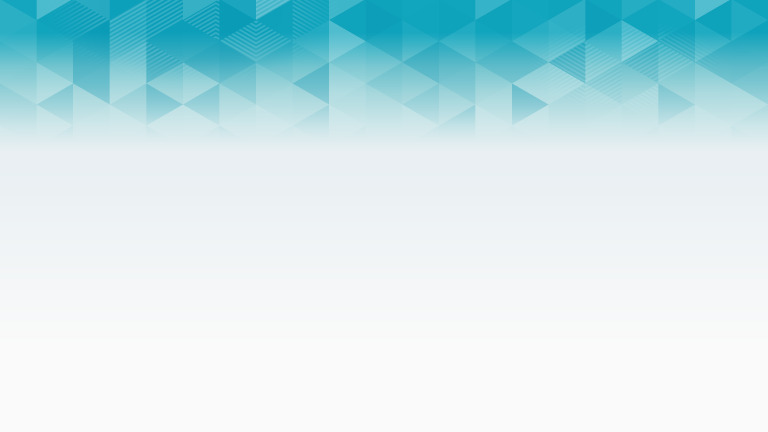
This background is drawn by a WebGL 1 fragment shader. Its source:

```glsl
precision highp float;

uniform vec2 u_resolution;

const vec3 DEEP_TEAL = vec3(0.01, 0.57, 0.69);
const vec3 TEAL = vec3(0.07, 0.65, 0.745);
const vec3 AQUA = vec3(0.45, 0.77, 0.81);
const vec3 PALE_AQUA = vec3(0.64, 0.84, 0.86);
const vec3 ICE = vec3(0.81, 0.905, 0.915);
const vec3 MIST = vec3(0.913, 0.938, 0.95);
const vec3 PAPER = vec3(0.98);

const float COLUMN_WIDTH = 0.08466;
const float TRIANGLE_SIDE = 0.0977;
const float LATTICE_SHIFT = 0.0023;
const float HATCH_COUNT = 10.0;

float hash(vec3 p) {
  p = fract(p * vec3(0.1031, 0.1137, 0.0973));
  p += dot(p, p.yzx + 33.33);
  return fract((p.x + p.y) * p.z);
}

float ramp(float start, float end, float x) {
  return clamp((x - start) / (end - start), 0.0, 1.0);
}

// Soft elliptical patch, 1 at its centre and 0 outside
float patchMask(vec2 p, vec2 center, vec2 radius) {
  return 1.0 - smoothstep(0.55, 1.0, length((p - center) / radius));
}

// Vertical colour wash, depth measured down from the top
vec3 wash(float depth) {
  vec3 color = mix(TEAL, AQUA, ramp(0.075, 0.155, depth));
  color = mix(color, PALE_AQUA, ramp(0.155, 0.215, depth));
  color = mix(color, ICE, ramp(0.215, 0.29, depth));
  color = mix(color, MIST, ramp(0.29, 0.35, depth));
  return mix(color, PAPER, ramp(0.39, 0.8, depth));
}

// Column number and the two diagonal band numbers of a triangle
vec3 triangleId(vec2 lattice) {
  float slant = 0.5 * lattice.x;
  return floor(vec3(lattice.x, lattice.y - slant, lattice.y + slant));
}

// Signed shade: positive is lighter, negative is darker
float triangleTone(vec3 id) {
  float pointsRight = 1.0 - step(0.5, abs(id.z - id.y - id.x));
  float oddColumn = mod(id.x, 2.0);
  float bias = pointsRight * mix(-0.15, 0.5, oddColumn) - 0.15;
  return clamp(1.5 * hash(id + 7.0) - 0.75 + bias, -1.0, 1.0);
}

float hatchLines(vec2 lattice, float direction) {
  float phase = fract((lattice.y + 0.5 * direction * lattice.x) * HATCH_COUNT);
  return 1.0 - smoothstep(0.12, 0.34, abs(phase - 0.5));
}

vec3 shade(vec2 p) {
  vec3 color = wash(p.y);
  vec2 lattice = vec2(p.x / COLUMN_WIDTH, (p.y + LATTICE_SHIFT) / TRIANGLE_SIDE);
  vec3 id = triangleId(lattice);
  float fade = 1.0 - smoothstep(0.19, 0.335, p.y);

  // Deeper blue behind the upper left hatching
  float leftPatch = patchMask(p, vec2(0.45, 0.03), vec2(0.36, 0.17));
  float rightPatch = patchMask(p, vec2(1.45, 0.16), vec2(0.24, 0.12));
  color = mix(color, DEEP_TEAL, 0.3 * leftPatch);

  // Faceted triangles
  float tone = triangleTone(id);
  color = mix(color, vec3(1.0), 0.28 * max(tone, 0.0) * fade);
  color = mix(color, DEEP_TEAL, 0.32 * max(-tone, 0.0) * fade);

  // Fine diagonal lines on some triangles
  float direction = mix(1.0, -1.0, step(0.55, hash(id + 31.0)));
  direction = mix(direction, 1.0, step(p.x, 0.5));
  float hatched = step(0.3, hash(id + 53.0));
  float strength = hatched * fade * (0.2 * leftPatch + 0.16 * rightPatch);
  return mix(color, vec3(0.85, 0.96, 0.97), strength * hatchLines(lattice, direction));
}

void main() {
  // Average a small grid of samples to smooth the facet edges
  vec3 sum = vec3(0.0);
  for (int i = 0; i < 3; i++) {
    for (int j = 0; j < 3; j++) {
      vec2 offset = (vec2(float(i), float(j)) - 1.0) / 3.0;
      vec2 point = (gl_FragCoord.xy + offset) / u_resolution.y;
      sum += shade(vec2(point.x, 1.0 - point.y));
    }
  }
  gl_FragColor = vec4(sum / 9.0, 1.0);
}
```
